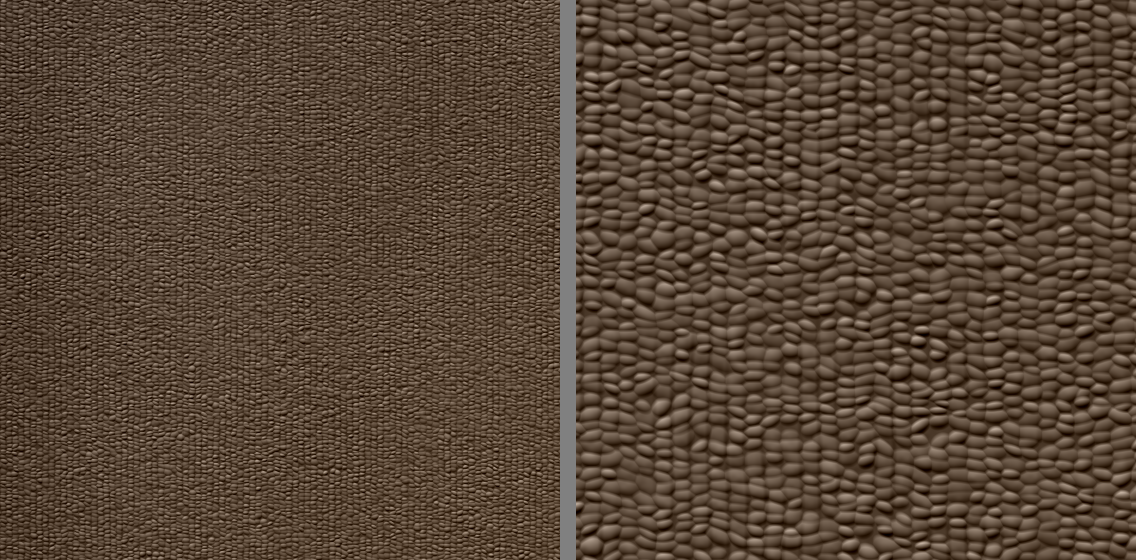
Left: the whole. Right: its middle third, enlarged.
This texture is drawn by a Shadertoy shader. Its source:

```glsl
#define COLUMNS 92.0
#define ROWS 142.0
#define BASE_COLOR vec3(0.352, 0.282, 0.221)
#define CONTRAST 0.30
#define CAVITY 0.13
#define GROOVE 0.055
#define LIGHT_STEP vec2(-0.0006, 0.0019)
#define WARP 0.0042

float hash(vec2 p) {
    return fract(sin(dot(p, vec2(127.1, 311.7))) * 43758.5453);
}

float noise(vec2 p) {
    vec2 i = floor(p), f = fract(p);
    f = f * f * (3.0 - 2.0 * f);
    return mix(mix(hash(i), hash(i + vec2(1, 0)), f.x),
               mix(hash(i + vec2(0, 1)), hash(i + vec2(1, 1)), f.x), f.y);
}

// Bends the rows more than the columns
vec2 warpCloth(vec2 uv) {
    float bend = noise(uv * vec2(26.0, 34.0)) + noise(uv * vec2(55.0, 60.0) + 7.0) - 1.0;
    float sway = noise(uv * vec2(20.0, 30.0) + 31.0) - 0.5;
    return uv + WARP * vec2(0.6 * sway, bend);
}

// Height of the tilted, rounded stitches, staggered from column to column
float stitchHeight(vec2 uv) {
    vec2 p = uv * vec2(COLUMNS, ROWS);
    float height = 0.0;
    for (int i = -1; i <= 1; i++) {
        float column = floor(p.x) + float(i);
        float y = p.y + hash(vec2(column, 5.3));
        for (int j = -1; j <= 1; j++) {
            vec2 cell = vec2(column, floor(y) + float(j));
            float sizeSeed = hash(cell + 17.0);
            vec2 jitter = vec2(hash(cell), hash(cell + 41.0)) - 0.5;
            vec2 d = vec2(p.x, y) - cell - 0.5 - jitter * vec2(0.35, 0.55);
            d.y += (hash(cell + 73.0) - 0.4) * 0.9 * d.x;
            d /= mix(vec2(0.48, 0.46), vec2(0.78, 0.72), sizeSeed);
            float dome = max(1.0 - dot(d, d), 0.0);
            height = max(height, dome * mix(0.55, 1.1, hash(cell + 97.0)));
        }
    }
    return height;
}

float clothTone(vec2 uv) {
    vec2 p = warpCloth(uv);
    float height = stitchHeight(p);
    float relief = height - stitchHeight(p + LIGHT_STEP);

    // Lit upper rims and shaded lower rims
    float strength = CONTRAST * mix(0.8, 1.2, noise(uv * 13.0 + 3.0));
    float tone = strength * (relief + 0.35 * relief * max(relief, 0.0));
    tone += CAVITY * (height - 0.55);

    // Broken vertical grooves between columns
    float edge = abs(fract(p.x * COLUMNS) - 0.5) * 2.0;
    float patches = smoothstep(0.35, 0.75, noise(uv * vec2(46.0, 18.0) + 11.0));
    tone -= GROOVE * patches * (smoothstep(0.55, 1.0, edge) - 0.22);

    // Fine yarn grain
    tone += 0.05 * (noise(uv * vec2(260.0, 300.0)) - 0.5);
    return tone;
}

void mainImage(out vec4 fragColor, in vec2 fragCoord) {
    // Four samples smooth the stitch edges
    float tone = 0.0;
    for (int k = 0; k < 4; k++) {
        vec2 offset = (vec2(k % 2, k / 2) - 0.5) * 0.5;
        tone += 0.25 * clothTone((fragCoord + offset) / iResolution.y);
    }

    // Broad uneven light, dimmer along the left side
    vec2 uv = fragCoord / iResolution.xy;
    tone += 0.025 * (noise(uv * 5.0) - 0.5);
    tone -= 0.03 * (1.0 - smoothstep(0.0, 0.25, uv.x));
    vec3 warmth = vec3(0.008, 0.002, -0.008) * (uv.x - uv.y);
    fragColor = vec4(clamp(BASE_COLOR + tone + warmth, 0.0, 1.0), 1.0);
}
```
